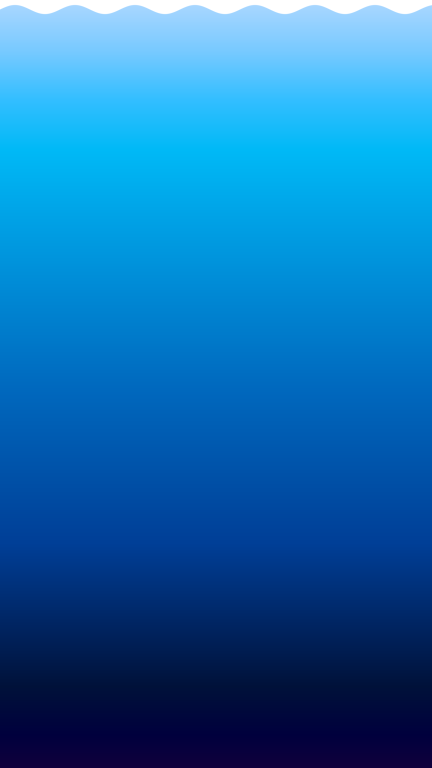
Write a WebGL 1 fragment shader that draws this background.

```glsl
precision highp float;

uniform vec2 u_resolution;

// Linear progress of depth between two levels
float ramp(float top, float bottom, float depth) {
  return clamp((depth - top) / (bottom - top), 0.0, 1.0);
}

// Water colour, from the pale surface (0) to the dark floor (1)
vec3 waterColor(float depth) {
  vec3 color = mix(vec3(0.66, 0.84, 1.0), vec3(0.47, 0.79, 1.0), ramp(0.006, 0.066, depth));
  color = mix(color, vec3(0.2, 0.745, 1.0), ramp(0.066, 0.13, depth));
  color = mix(color, vec3(0.0, 0.725, 0.965), ramp(0.13, 0.195, depth));
  color = mix(color, vec3(0.0, 0.41, 0.745), ramp(0.195, 0.505, depth));
  color = mix(color, vec3(0.0, 0.245, 0.59), ramp(0.505, 0.708, depth));
  color = mix(color, vec3(0.0, 0.067, 0.225), ramp(0.708, 0.894, depth));
  color = mix(color, vec3(0.0, 0.0, 0.24), ramp(0.894, 0.957, depth));
  return mix(color, vec3(0.065, 0.0, 0.235), ramp(0.957, 1.0, depth));
}

// Depth of the rippled waterline
float surfaceDepth(float x) {
  return 0.0124 - 0.0059 * sin(6.28319 * 7.2 * x);
}

void main() {
  vec2 uv = gl_FragCoord.xy / u_resolution;
  float depth = 1.0 - uv.y;

  // White foam above the smoothed waterline
  float edge = 0.75 / u_resolution.y;
  float waterline = surfaceDepth(uv.x);
  float water = smoothstep(waterline - edge, waterline + edge, depth);
  vec3 color = mix(vec3(1.0), waterColor(depth), water);

  gl_FragColor = vec4(color, 1.0);
}
```
